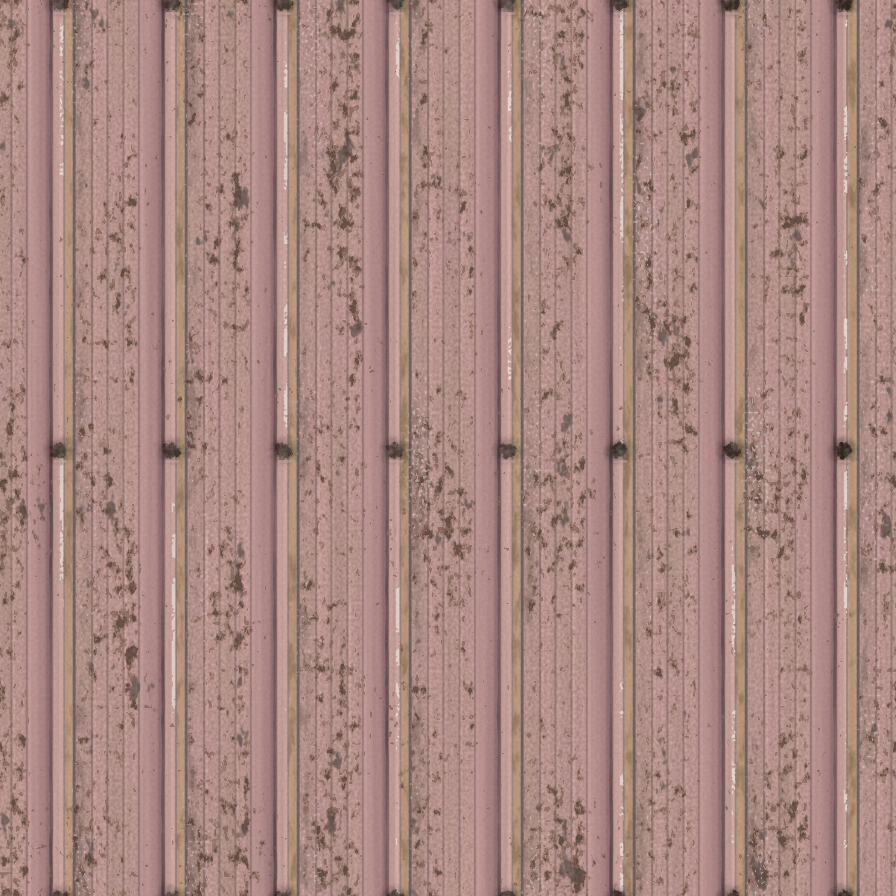
This texture is drawn by a three.js fragment shader. Its source:

```glsl
varying vec2 vUv;

float hash(vec2 cell) {
  return fract(sin(dot(cell, vec2(127.1, 311.7))) * 43758.545);
}

// Gradient noise that wraps after freq cells
float corner(vec2 cell, vec2 offset, vec2 freq) {
  float angle = 6.28318 * hash(mod(cell, freq));
  return dot(vec2(cos(angle), sin(angle)), offset);
}

float noise(vec2 freq, float seed) {
  vec2 p = vUv * freq + seed;
  vec2 i = floor(p), f = fract(p);
  vec2 w = f * f * f * (f * (f * 6.0 - 15.0) + 10.0);
  vec2 e = vec2(1.0, 0.0);
  float low = mix(corner(i, f, freq), corner(i + e.xy, f - e.xy, freq), w.x);
  float high = mix(corner(i + e.yx, f - e.yx, freq), corner(i + e.xx, f - e.xx, freq), w.x);
  return mix(low, high, w.y);
}

float fbm(vec2 freq, float seed) {
  float sum = 0.0, amp = 1.0;
  for (int k = 0; k < 4; k++) {
    sum += amp * noise(freq, seed);
    freq *= 2.0;
    seed += 3.37;
    amp *= 0.6;
  }
  return sum;
}

float span(float x, float a, float b, float soft) {
  return smoothstep(a - soft, a + soft, x) * (1.0 - smoothstep(b - soft, b + soft, x));
}

float line(float x, float center, float width) {
  return 1.0 - smoothstep(width * 0.4, width * 1.4, abs(x - center));
}

void main() {
  // Eight panels across, two rows of bolts
  float u = vUv.x * 8.0 - 0.38;
  float q = fract(u);
  float panel = mod(floor(u), 8.0);
  float v = (fract(vUv.y * 2.0 + 0.5) - 0.5) * 0.5 + 0.003;
  float vary = hash(vec2(panel, 7.0));
  float patches = noise(vec2(16.0, 5.0), 0.3);
  float grit = noise(vec2(307.0, 263.0), 0.6);
  float ragged = fbm(vec2(64.0, 24.0), 0.7);

  // Painted sheet: dusty flat and smooth slope
  float flatArea = span(q, 0.28, 0.85, 0.03);
  vec3 color = vec3(0.72, 0.57, 0.56);
  float dusty = 0.55 + 0.8 * fbm(vec2(24.0, 6.0), 0.2);
  color = mix(color, vec3(0.69, 0.565, 0.525), flatArea * clamp(dusty, 0.0, 1.0));
  float slope = smoothstep(0.79, 0.95, fract(q - 0.1));
  color = mix(color, vec3(0.63, 0.48, 0.485), 0.8 * slope);

  // Two pressed strips with crisp edges
  for (int k = 0; k < 2; k++) {
    float left = 0.45 + 0.28 * float(k);
    float right = left + 0.125;
    float strip = span(q, left, right, 0.008);
    color = mix(color, vec3(0.735, 0.58, 0.565), 0.55 * strip);
    color *= 1.0 - 0.17 * line(q, left - 0.008, 0.009) - 0.16 * line(q, right + 0.004, 0.01);
    color += 0.03 * line(q, left + 0.016, 0.010) + 0.02 * line(q, right + 0.03, 0.012);
  }

  // Raised rib with a bare, tan flank
  color = mix(color, vec3(0.75, 0.605, 0.585), span(q, 0.094, 0.2, 0.007));
  color += 0.04 * line(q, 0.165, 0.016);
  float flank = span(q + 0.012 * ragged, 0.2 - 0.02 * vary, 0.268, 0.01);
  vec3 tan = mix(vec3(0.72, 0.59, 0.48), vec3(0.57, 0.47, 0.36), smoothstep(-0.1, 0.7, ragged));
  color = mix(color, tan, flank * 0.9);
  color = mix(color, vec3(0.53, 0.43, 0.38), 0.55 * line(q, 0.2 - 0.02 * vary, 0.009));

  // Shadow and grime along the rib
  float soot = exp(-abs(v) * 22.0);
  float shade = clamp(0.6 + 0.8 * patches + 0.3 * ragged + 0.3 * soot, 0.3, 1.0);
  color = mix(color, vec3(0.50, 0.38, 0.39), 0.6 * span(q, 0.035, 0.09, 0.018));
  color = mix(color, vec3(0.36, 0.29, 0.30), shade * span(q + 0.006 * ragged, 0.062, 0.09, 0.008));
  float grime = span(q, 0.28, 0.38, 0.04) * smoothstep(-0.3, 0.6, ragged + patches);
  color = mix(color, vec3(0.48, 0.41, 0.38), 0.55 * grime);
  color = mix(color, vec3(0.38, 0.33, 0.33), 0.8 * line(q, 0.282, 0.014));

  // Rust: halos, dark cores, small freckles and larger stains
  float exposed = 0.6 * patches - 0.35 * (1.0 - flatArea);
  float rust = fbm(vec2(76.0, 52.0), 0.4) + exposed;
  color = mix(color, vec3(0.55, 0.43, 0.37), 0.7 * smoothstep(0.24, 0.46, rust));
  color = mix(color, vec3(0.35, 0.27, 0.24), 0.8 * smoothstep(0.48, 0.68, rust));
  float freckle = noise(vec2(136.0, 96.0), 0.25) + 0.5 * grit + 0.5 * exposed;
  color = mix(color, vec3(0.48, 0.36, 0.31), 0.7 * smoothstep(0.36, 0.48, freckle));
  float stain = fbm(vec2(36.0, 20.0), 0.9) + exposed;
  color = mix(color, vec3(0.35, 0.30, 0.28), 0.7 * smoothstep(0.52, 0.80, stain));

  // Chipped paint on the rib, sparse pale speckles beside it
  float chips = noise(vec2(120.0, 40.0), 0.1) + 1.5 * noise(vec2(8.0, 4.0), 0.8);
  chips = smoothstep(0.46, 0.56, chips + 0.6 * grit) * span(q, 0.155, 0.185, 0.008);
  color = mix(color, vec3(0.88, 0.83, 0.80), 0.9 * chips);
  float speckle = smoothstep(0.44, 0.56, grit + 0.6 * noise(vec2(16.0, 4.0), 0.55));
  color = mix(color, vec3(0.75, 0.73, 0.73), 0.55 * speckle * span(q, 0.25, 0.5, 0.1));

  // Corroded bolts with a pale sheet lip below
  vec2 bolt = vec2((q - 0.15) / 8.0, v);
  float crust = fbm(vec2(110.0, 110.0), 0.15);
  float reach = length(bolt * vec2(0.9, 1.0)) + 0.004 * crust;
  float strength = mix(0.55, 1.0, vary);
  color *= 1.0 - 0.4 * strength * (1.0 - smoothstep(0.004, 0.020, reach));
  float lip = line(v, -0.012, 0.0016) * span(q, 0.1, 0.22, 0.01);
  color = mix(color, vec3(0.78, 0.65, 0.60), 0.55 * lip);
  float head = 1.0 - smoothstep(0.007, 0.0098, reach);
  vec3 iron = vec3(0.23, 0.19, 0.17) + 0.2 * max(crust, -0.4);
  color = mix(color, iron, 0.95 * strength * head);

  // Fine grain on the flat, faint vertical streaks
  color *= 1.0 + (0.05 + 0.09 * flatArea) * grit;
  color *= 1.0 + 0.07 * noise(vec2(180.0, 3.0), 0.35);
  gl_FragColor = vec4(color, 1.0);
}
```
